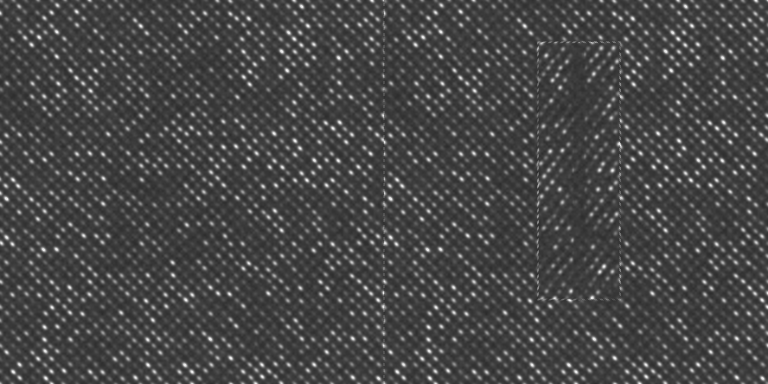
Give the GLSL for this pattern, as a Shadertoy shader.

```glsl
// Dark woven cloth with staggered pale flecks, laid out as two equal square panels.
// Each fleck is a tilted Gaussian whose brightness comes from a per-cell hash;
// smooth noise adds fibre grain, and a stitched slit disturbs the right panel.

const float CELLS = 30.0;                 // fleck columns and rows per panel
const float FLECK_SIZE = 0.175;           // Gaussian radius, in cells
const float FLECK_STRETCH = 1.22;         // length against width of a fleck
const float FLECK_JITTER = 0.14;          // placement wander, in cells
const float FLECK_MIN = 0.07;
const float FLECK_RANGE = 0.75;
const vec3 CLOTH = vec3(0.225);
const vec3 THREAD = vec3(1.0);
const float WEAVE_DEPTH = 0.018;
const float GRAIN_DEPTH = 0.075;
const vec2 SLIT_CENTRE = vec2(1.508, 0.555);
const vec2 SLIT_HALF = vec2(0.107, 0.335);
const float SLIT_GAP = 0.015;             // half width of the bare strip
const float STITCH_WIDTH = 0.0016;
const float STITCH_RATE = 64.0;           // dashes per panel height

float hash(vec2 p) {
    return fract(sin(dot(p, vec2(127.1, 311.7))) * 43758.5453);
}

float noise(vec2 p) {
    vec2 i = floor(p), f = fract(p);
    f = f * f * (3.0 - 2.0 * f);
    return mix(mix(hash(i), hash(i + vec2(1, 0)), f.x),
               mix(hash(i + vec2(0, 1)), hash(i + vec2(1, 1)), f.x), f.y);
}

float boxDistance(vec2 p, vec2 halfSize) {
    vec2 d = abs(p) - halfSize;
    return length(max(d, 0.0)) + min(max(d.x, d.y), 0.0);
}

// Two interleaved square lattices of flecks; lean flips their diagonal.
float flecks(vec2 g, float lean) {
    float light = 0.0;
    for (int k = 0; k < 2; k++) {
        vec2 shifted = g - 0.5 * float(k);
        vec2 id = floor(shifted) + 57.0 * float(k);
        vec2 wander = vec2(hash(id + 3.7), hash(id + 8.3)) - 0.5;
        vec2 d = fract(shifted) - 0.5 - FLECK_JITTER * wander;
        vec2 axes = vec2(d.x - lean * d.y, d.x + lean * d.y) * 0.7071;
        axes *= vec2(1.0 / FLECK_STRETCH, FLECK_STRETCH);
        float h = hash(id + 0.5);
        float peak = FLECK_MIN + FLECK_RANGE * h * h;
        light += peak * exp(-dot(axes, axes) / (FLECK_SIZE * FLECK_SIZE));
    }
    return light;
}

float stitch(float dist, float along, float px) {
    float line = 1.0 - smoothstep(STITCH_WIDTH - px * 0.5, STITCH_WIDTH + px, abs(dist));
    float dash = smoothstep(-0.3, 0.3, sin(6.28318 * STITCH_RATE * along));
    return line * dash;
}

void mainImage(out vec4 fragColor, in vec2 fragCoord) {
    vec2 p = fragCoord / iResolution.y;
    float px = 1.0 / iResolution.y;
    vec2 panel = vec2(fract(p.x), p.y);

    // Slit region: sheared cells with flecks leaning the other way
    vec2 s = p - SLIT_CENTRE;
    float box = boxDistance(s, SLIT_HALF);
    float inside = 1.0 - smoothstep(-px, px, box);
    vec2 g = panel * CELLS;
    g += 0.1 * (vec2(noise(panel * 9.0), noise(panel * 9.0 + 40.0)) - 0.5);
    vec2 sheared = g + vec2(0.25 * g.y, 0.3);

    // Flecks, dimmed in broad soft patches
    float patches = noise(panel * 4.0 + 2.0) * 0.6 + noise(panel * 11.0) * 0.4;
    float light = mix(flecks(g, 1.0), flecks(sheared, -1.0), inside);
    light *= 0.7 + 0.6 * patches;
    float gap = 1.0 - smoothstep(SLIT_GAP * 0.7, SLIT_GAP * 1.3, abs(s.x));
    light *= 1.0 - 0.8 * gap * inside;

    // Dark checks between flecks, and fibre grain
    vec2 w = 6.28318 * g;
    float weave = WEAVE_DEPTH * cos(w.x) * cos(w.y);
    float grain = (noise(panel * 165.0) * 0.6 + noise(panel * 80.0 + 17.0) * 0.4 - 0.5) * GRAIN_DEPTH;
    float shade = weave + grain + 0.02 * (patches - 0.5);

    // Dashed stitches around the slit and along the panel joint
    float edge = stitch(box, abs(s.x) + s.y, px) * (0.12 + 0.35 * noise(p * 40.0));
    float joint = stitch(p.x - 1.0, p.y, px) * 0.16;

    vec3 colour = CLOTH + shade;
    colour = mix(colour, THREAD, clamp(light * 1.2 + edge + joint, 0.0, 0.9));
    fragColor = vec4(colour, 1.0);
}
```
